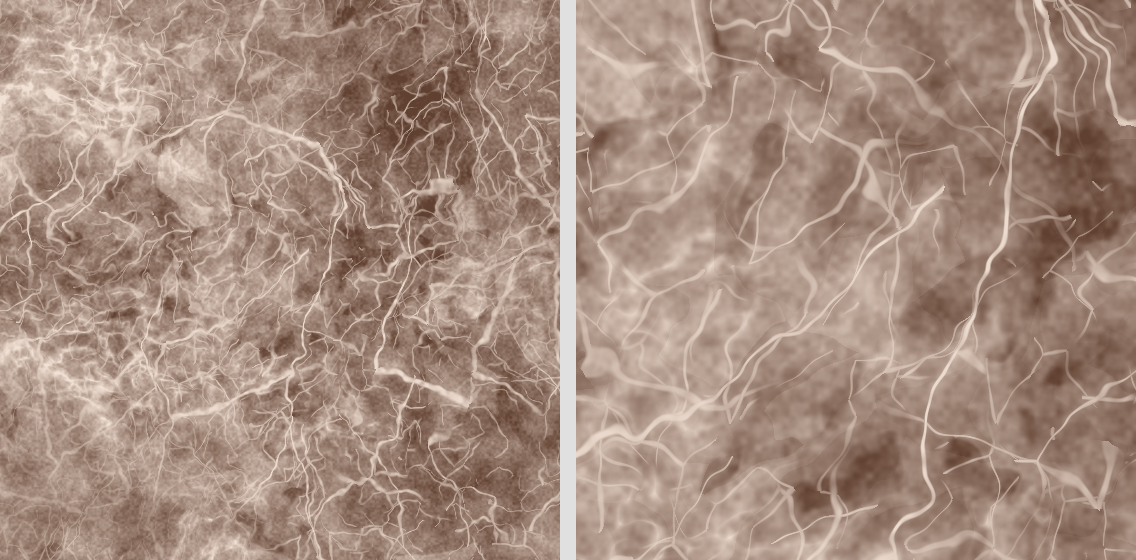
Left: the whole. Right: its middle third, enlarged.
Write a WebGL 1 fragment shader that draws this texture.

```glsl
precision highp float;
// Brown brecciated marble: cloudy stone and angular shards, a pale lacy crust,
// and several scales of broken white veins. Clouds are fractal noise; veins are
// the borders of warped, stretched Voronoi cells, with many borders left out.
uniform vec2 u_resolution;

const vec3 UMBER = vec3(0.445, 0.325, 0.265);
const vec3 CREAM = vec3(0.89, 0.82, 0.77);

float hash(vec2 p) {
  vec3 q = fract(p.xyx * 0.1031);
  q += dot(q, q.yzx + 33.33);
  return fract((q.x + q.y) * q.z);
}

vec2 hash2(vec2 p) {
  return vec2(hash(p + 17.3), hash(p + 71.9));
}

mat2 rotation(float angle) {
  float c = cos(angle), s = sin(angle);
  return mat2(c, s, -s, c);
}

float noise(vec2 p) {
  vec2 i = floor(p), f = fract(p);
  f = f * f * (3.0 - 2.0 * f);
  float low = mix(hash(i), hash(i + vec2(1.0, 0.0)), f.x);
  float high = mix(hash(i + vec2(0.0, 1.0)), hash(i + 1.0), f.x);
  return mix(low, high, f.y);
}

float fbm(vec2 p, float gain) {
  float sum = 0.0, total = 0.0, amplitude = 1.0;
  mat2 turn = rotation(0.65) * 2.03;
  for (int i = 0; i < 5; i++) {
    sum += amplitude * noise(p);
    total += amplitude;
    amplitude *= gain;
    p = turn * p + 19.7;
  }
  return sum / total;
}

// Thin bright folds of noise, in 0..1
float lace(vec2 p) {
  float a = 1.0 - abs(2.0 * noise(p) - 1.0);
  float b = 1.0 - abs(2.0 * noise(p * 2.1 + 8.0) - 1.0);
  return pow(0.6 * a + 0.4 * b, 3.0);
}

// x: distance to cell border, y: random per border, z: random per cell
vec3 cells(vec2 p) {
  vec2 base = floor(p), f = fract(p);
  vec2 r1 = vec2(8.0), r2 = vec2(9.0), id1 = base, id2 = base;
  float d1 = 100.0, d2 = 100.0;
  for (int y = -1; y <= 1; y++) {
    for (int x = -1; x <= 1; x++) {
      vec2 g = vec2(float(x), float(y));
      vec2 r = g + hash2(base + g) - f;
      float d = dot(r, r);
      if (d < d1) {
        d2 = d1; r2 = r1; id2 = id1;
        d1 = d; r1 = r; id1 = base + g;
      } else if (d < d2) {
        d2 = d; r2 = r; id2 = base + g;
      }
    }
  }
  float border = dot(0.5 * (r1 + r2), normalize(r2 - r1));
  return vec3(border, hash(id1 + id2 + 0.37), hash(id1 + 5.1));
}

// One network of veins that swell, taper and break off
float veins(vec2 p, float scale, float angle, float stretch, float width, float keep, float pixel) {
  vec2 q = rotation(angle) * p * scale * vec2(1.0, 1.0 / stretch) + scale;
  vec3 cell = cells(q);
  float d = cell.x / scale;
  float swell = noise(q * 3.0 + 7.0);
  float w = width * mix(0.25, 1.7, swell * swell);
  float line = 1.0 - smoothstep(w * 0.3, w + 1.1 * pixel, d);
  float halo = 0.28 * exp(-d / (w * 4.0));
  float broken = smoothstep(0.22, 0.55, noise(q * 1.4 + 31.0));
  return max(line, halo) * broken * step(cell.y, keep);
}

float spot(vec2 p, vec2 center, float falloff) {
  vec2 d = p - center;
  return exp(-falloff * dot(d, d));
}

void main() {
  float pixel = 1.0 / min(u_resolution.x, u_resolution.y);
  vec2 p = gl_FragCoord.xy * pixel;

  // Broad bends plus fine jitter keep the cracks irregular
  vec2 bend = vec2(fbm(p * 5.0, 0.5), fbm(p * 5.0 + 43.0, 0.5)) - 0.5;
  vec2 jitter = vec2(noise(p * 65.0), noise(p * 65.0 + 29.0)) - 0.5;
  vec2 w = p + 0.13 * bend + 0.007 * jitter;

  // Cloudy ground, mottling and grain
  float clouds = fbm(w * 4.0 + 3.0, 0.55) - 0.5;
  float mottle = fbm(p * 24.0 + 11.0, 0.65) - 0.5;
  float grain = noise(p * 240.0) - 0.5;
  float tone = 0.30 + 0.9 * clouds + 0.75 * mottle + 0.22 * grain;
  tone -= 0.09 * smoothstep(0.35, 0.85, p.x);

  // Angular shards, a few of them pale
  vec3 shard = cells(rotation(0.5) * w * 9.0);
  vec3 chip = cells(rotation(1.2) * w * 23.0 + 4.0);
  tone += 0.13 * (shard.z - 0.5) + 0.12 * (chip.z - 0.5);
  tone += 0.2 * step(0.93, shard.z) * smoothstep(0.0, 0.04, shard.x);

  // Pale granular crust and dark pits
  float paleSpots = spot(p, vec2(0.33, 0.43), 16.0) + spot(p, vec2(0.1, 0.87), 50.0);
  float crust = smoothstep(0.42, 0.85, fbm(w * 5.0 + 60.0, 0.6) + 0.3 * paleSpots);
  tone += crust * (0.12 + 0.75 * lace(w * 38.0));
  float pits = smoothstep(0.6, 0.82, noise(w * 42.0 + 9.0));
  tone -= 0.28 * pits * smoothstep(0.45, 0.6, fbm(p * 4.0 + 90.0, 0.5));

  // Veins from long and bold to short and hair-thin
  float area = fbm(p * 3.5 + 21.0, 0.5) + 0.22 * spot(p, vec2(0.6, 0.62), 9.0);
  float network = smoothstep(0.36, 0.68, area);
  float vein = 0.0;
  for (int i = 0; i < 6; i++) {
    float k = float(i);
    float scale = 5.0 * pow(1.45, k);
    float angle = 0.25 + 0.75 * sin(k * 2.4);
    float stretch = 2.3 - 0.2 * k;
    float width = 0.0036 * pow(0.75, k);
    float layer = veins(w + 3.7 * k, scale, angle, stretch, width, 0.58, pixel);
    vein = max(vein, layer * (1.0 - 0.09 * k) * mix(0.35, 1.0, network));
  }
  float wear = 0.65 + 0.5 * noise(p * 130.0);
  tone = mix(tone, 1.08, clamp(vein * wear, 0.0, 1.0));

  gl_FragColor = vec4(mix(UMBER, CREAM, clamp(tone, -0.15, 1.12)), 1.0);
}
```
